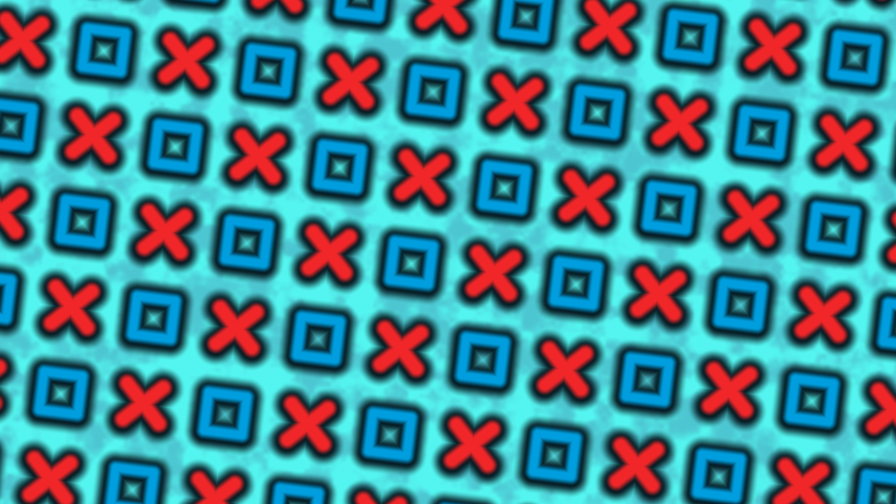
Write a WebGL 2 fragment shader that draws this pattern.

```glsl
#version 300 es
precision highp float;

uniform vec2 u_resolution;
out vec4 fragColor;

// Lengths are fractions of the canvas height
const float TILT = 0.125;
const vec2 CELL = vec2(0.1645, 0.1715);
const vec2 ANCHOR = vec2(0.8164, 0.4785);

const vec3 BRIGHT_CYAN = vec3(0.33, 0.96, 0.94);
const vec3 DULL_CYAN = vec3(0.30, 0.78, 0.82);
const vec3 OUTLINE = vec3(0.02, 0.10, 0.13);
const vec3 RED = vec3(0.94, 0.15, 0.16);
const vec3 BLUE = vec3(0.00, 0.62, 0.87);

float hash(vec2 p) {
    return fract(sin(dot(p, vec2(127.1, 311.7))) * 43758.5453);
}

float valueNoise(vec2 p) {
    vec2 i = floor(p);
    vec2 f = fract(p);
    f = f * f * (3.0 - 2.0 * f);
    float low = mix(hash(i), hash(i + vec2(1.0, 0.0)), f.x);
    float high = mix(hash(i + vec2(0.0, 1.0)), hash(i + 1.0), f.x);
    return mix(low, high, f.y);
}

float fbm(vec2 p, int octaves) {
    float sum = 0.0;
    float total = 0.0;
    float weight = 1.0;
    for (int i = 0; i < octaves; i++) {
        sum += weight * valueNoise(p);
        total += weight;
        weight *= 0.5;
        p = p * 2.0 + 17.3;
    }
    return sum / total;
}

vec2 rotate(vec2 p, float angle) {
    float c = cos(angle);
    float s = sin(angle);
    return vec2(c * p.x - s * p.y, s * p.x + c * p.y);
}

// Diagonal cross with round caps
float crossDistance(vec2 p, float armLength, float radius) {
    p = abs(p);
    float along = clamp((p.x + p.y) * 0.70711, 0.0, armLength);
    return length(p - along * 0.70711) - radius;
}

// Hollow square stroked around its centre line
float frameDistance(vec2 p, float halfSize, float halfStroke) {
    vec2 q = abs(p) - halfSize;
    float box = length(max(q, 0.0)) + min(max(q.x, q.y), 0.0);
    return abs(box) - halfStroke;
}

float shapeDistance(vec2 p, float isCross) {
    float crossShape = crossDistance(p, 0.051, 0.0157);
    float frameShape = frameDistance(p, 0.0382, 0.0127);
    return mix(frameShape, crossShape, isCross);
}

vec3 background(vec2 p) {
    float blotch = smoothstep(0.35, 0.75, fbm(p * 24.0, 3));
    return mix(BRIGHT_CYAN, DULL_CYAN, blotch);
}

void main() {
    vec2 uv = gl_FragCoord.xy / u_resolution.y;
    vec2 grid = rotate(uv - ANCHOR, TILT);

    // Checkerboard of crosses and frames
    vec2 id = floor(grid / CELL + 0.5);
    vec2 local = grid - id * CELL;
    float isCross = mod(id.x + id.y, 2.0);

    // Soft dark outline, slightly heavier below
    float haloDistance = shapeDistance(local + vec2(0.0, 0.002), isCross);
    float halo = 1.0 - smoothstep(0.002, 0.029, haloDistance);
    vec3 color = mix(background(grid), OUTLINE, halo);

    // Coloured shape with a blurred edge
    float fill = 1.0 - smoothstep(-0.008, 0.007, shapeDistance(local, isCross));
    color = mix(color, mix(BLUE, RED, isCross), fill);

    fragColor = vec4(color, 1.0);
}
```
